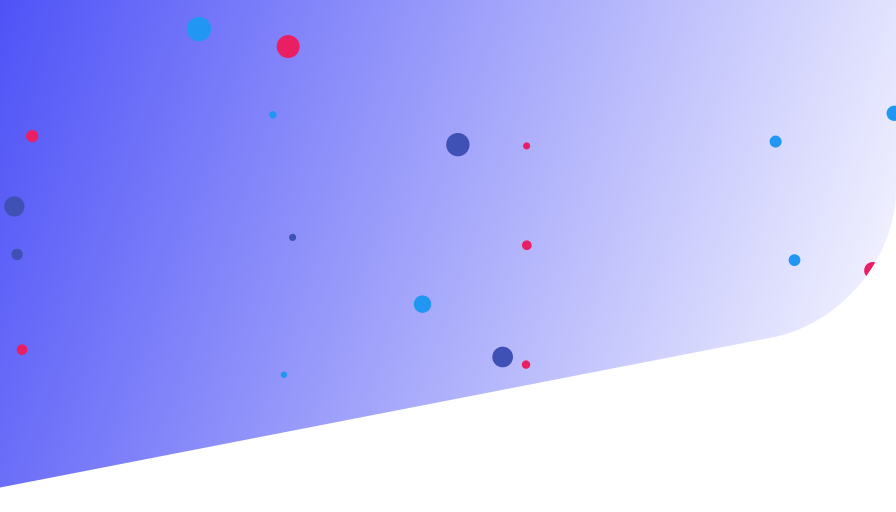
Reproduce this background procedurally as a Shadertoy shader.

```glsl
float hash(float n) {
    return fract(sin(n * 12.9898) * 43758.5453);
}

// Coverage of a signed distance, softened over one pixel
float coverage(float dist) {
    return clamp(0.5 - dist * iResolution.x, 0.0, 1.0);
}

void addDisc(inout vec3 color, vec2 p, vec2 center, float radius, vec3 tint) {
    color = mix(color, tint, coverage(length(p - center) - radius));
}

// Slanted panel with a rounded lower right corner
float panelDistance(vec2 p) {
    float radius = 0.138;
    vec2 q = vec2(p.x - 1.0 + radius, 0.0273 + radius - p.y + 0.1944 * p.x);
    return length(max(q, 0.0)) + min(max(q.x, q.y), 0.0) - radius;
}

void mainImage(out vec4 fragColor, in vec2 fragCoord) {
    // Canvas width is one unit
    vec2 p = fragCoord / iResolution.x;
    float top = iResolution.y / iResolution.x;

    vec3 navy = vec3(0.247, 0.318, 0.710);
    vec3 blue = vec3(0.129, 0.588, 0.953);
    vec3 red = vec3(0.914, 0.118, 0.388);

    // Diagonal fade from indigo to white
    float fade = 0.835 * (p.x + 0.35 * (top - p.y));
    vec3 color = mix(vec3(0.31, 0.325, 0.968), vec3(1.0), clamp(fade, 0.0, 1.0));

    // Small dots on a loose grid
    for (int i = 0; i < 12; i++) {
        float seed = float(i) + 1.0;
        vec2 cell = vec2(i / 3, i % 3);
        vec2 jitter = vec2(hash(seed), hash(seed + 31.7)) - 0.5;
        vec2 center = vec2(0.035, 0.165) + cell * vec2(0.28, 0.13) + jitter * 0.04;
        float pick = hash(seed + 57.3);
        vec3 tint = pick < 0.33 ? navy : pick < 0.66 ? blue : red;
        addDisc(color, p, center, mix(0.003, 0.007, hash(seed + 83.1)), tint);
    }

    // Large accent discs
    addDisc(color, p, vec2(0.016, 0.341), 0.0113, navy);
    addDisc(color, p, vec2(0.511, 0.410), 0.0130, navy);
    addDisc(color, p, vec2(0.561, 0.173), 0.0115, navy);
    addDisc(color, p, vec2(0.222, 0.539), 0.0137, blue);
    addDisc(color, p, vec2(0.4715, 0.232), 0.0097, blue);
    addDisc(color, p, vec2(0.998, 0.445), 0.0085, blue);
    addDisc(color, p, vec2(0.3216, 0.5195), 0.0128, red);
    addDisc(color, p, vec2(0.974, 0.2695), 0.0095, red);

    // White outside the panel
    color = mix(vec3(1.0), color, coverage(panelDistance(p)));
    fragColor = vec4(color, 1.0);
}
```
